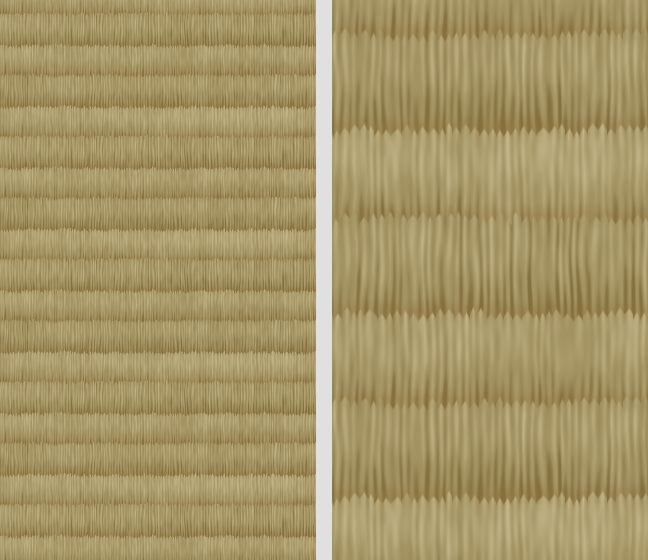
Left: the whole. Right: its middle third, enlarged.
Reproduce this texture procedurally as a WebGL 2 fragment shader.

```glsl
#version 300 es
precision highp float;

uniform vec2 u_resolution;
out vec4 outColor;

// Layout, in units of the canvas height
const float PAIR_HEIGHT = 0.10955;   // one short pale band plus one tall band
const float FIRST_PAIR = 0.0820;     // distance of a pair's upper edge from the top
const float SHORT_SHARE = 0.482;     // part of the pair taken by the short band
const float STRAND_WIDTH = 0.0051;
const float JAG = 0.0075;            // raggedness of the band edges
const float EDGE_WAVE = 0.0022;      // slow bending of the band edges
const float EDGE_SOFTNESS = 0.0013;
const float BAND_CYCLE = 4.0;        // bands before the weave repeats

// Tone
const float ROUNDING = 0.30;
const float STRAND_CONTRAST = 0.17;
const float STRAND_VARIATION = 0.20;
const float STREAKS = 0.26;
const float MOTTLE = 0.12;
const vec3 SHADE = vec3(0.515, 0.442, 0.245);
const vec3 STRAW = vec3(0.640, 0.578, 0.387);
const vec3 SHEEN = vec3(0.765, 0.708, 0.535);
const vec3 BROWN = vec3(0.560, 0.430, 0.215);

const float TAU = 6.2831853;

float hash(vec2 p) {
    vec3 q = fract(p.xyx * vec3(0.1031, 0.1030, 0.0973));
    q += dot(q, q.yzx + 33.33);
    return fract((q.x + q.y) * q.z);
}

vec2 gradient(vec2 cell) {
    float angle = TAU * hash(cell);
    return vec2(cos(angle), sin(angle));
}

// Gradient noise, roughly -0.7 to 0.7
float noise(vec2 p) {
    vec2 i = floor(p), f = p - i;
    vec2 u = f * f * f * (f * (f * 6.0 - 15.0) + 10.0);
    vec2 e = vec2(1.0, 0.0);
    float a = dot(gradient(i), f);
    float b = dot(gradient(i + e.xy), f - e.xy);
    float c = dot(gradient(i + e.yx), f - e.yx);
    float d = dot(gradient(i + e.xx), f - e.xx);
    return mix(mix(a, b, u.x), mix(c, d, u.x), u.y);
}

float bandSeed(float band) {
    return 17.0 * mod(band, BAND_CYCLE) + 5.0;
}

// Straight upper edge of a band, measured from the top
float bandEdge(float band) {
    return FIRST_PAIR + PAIR_HEIGHT * (floor(band * 0.5) + SHORT_SHARE * mod(band, 2.0));
}

// Strand coordinate with uneven spacing and a slight lean
float strandCoord(float x, float v, float seed) {
    float uneven = 0.7 * noise(vec2(x * 70.0, seed));
    float lean = 0.5 * noise(vec2(x * 45.0, v * 1.3 + seed));
    return x / STRAND_WIDTH + uneven + lean;
}

// Ragged offset of an edge: pointed strand tips of differing length
float edgeOffset(float x, float band) {
    float seed = bandSeed(band);
    float s = strandCoord(x, 0.0, seed);
    float tip = abs(fract(s) - 0.5);
    float reach = hash(vec2(floor(s), seed + 3.0)) - 0.5;
    return JAG * (0.6 * reach + tip - 0.25) + EDGE_WAVE * noise(vec2(x * 14.0, seed));
}

vec3 bandColor(float x, float top, float band) {
    float start = bandEdge(band);
    float v = clamp((top - start) / (bandEdge(band + 1.0) - start), 0.0, 1.0);
    float seed = bandSeed(band);
    float tall = mod(band, 2.0);
    float pale = 1.0 - step(0.5, abs(mod(band, BAND_CYCLE) - 2.0));

    // Rounded band, lit above and shaded below
    float lower = smoothstep(0.30, 1.0, v);
    float upper = 1.0 - smoothstep(0.0, 0.16, v);
    float tone = 0.48 + ROUNDING * (0.40 - 1.05 * lower - 0.25 * upper);
    tone += 0.07 * (1.0 - tall) + 0.05 * pale - 0.02 * tall;

    // Strands, each with its own brightness
    float s = strandCoord(x, v, seed);
    float ends = max(upper, smoothstep(0.6, 1.0, v));
    float contrast = STRAND_CONTRAST * mix(0.65 + 0.5 * ends, 1.05, tall);
    tone -= contrast * cos(TAU * s) * (0.6 + 0.8 * hash(vec2(floor(s + 0.5), seed)));
    tone += STRAND_VARIATION * noise(vec2(s * 0.8, seed + 0.4));

    // Fibre streaks and broad wear
    tone += STREAKS * noise(vec2(x * 260.0, v * 2.5 + seed * 3.0));
    tone += MOTTLE * noise(vec2(x * 12.0, v * 0.8 + seed));

    tone = clamp(tone, 0.0, 1.0);
    vec3 color = mix(SHADE, STRAW, smoothstep(0.0, 0.5, tone));
    color = mix(color, SHEEN, max(0.0, 2.0 * tone - 1.0));
    return mix(color, BROWN, 0.28 * smoothstep(0.80, 1.0, v));
}

void main() {
    float x = gl_FragCoord.x / u_resolution.y;
    float top = 1.0 - gl_FragCoord.y / u_resolution.y;

    // Blend the two bands that meet at the nearest edge
    float band = floor(2.0 * (top - FIRST_PAIR) / PAIR_HEIGHT + 0.5);
    float below = top - bandEdge(band) - edgeOffset(x, band);
    float cover = smoothstep(-EDGE_SOFTNESS, EDGE_SOFTNESS, below);
    vec3 color = mix(bandColor(x, top, band - 1.0), bandColor(x, top, band), cover);
    outColor = vec4(color, 1.0);
}
```
